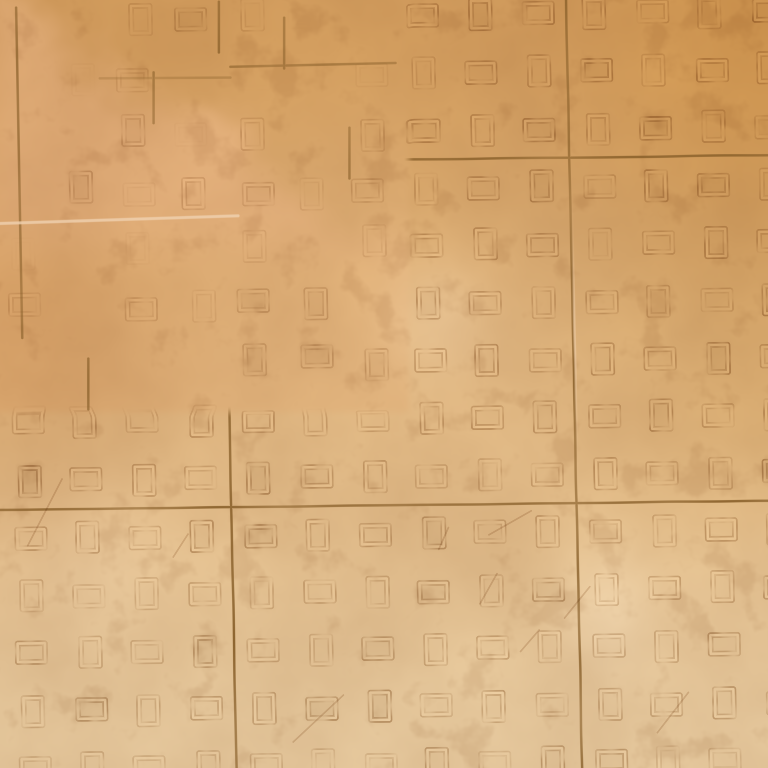
A three.js fragment shader for this texture:

```glsl
// Worn tan floor tiles embossed with alternating small double frames, with thin seams and scuffs.
#define TILE 0.45
#define CELLS 6.0
#define ORIGIN vec2(0.308, 0.336)
#define SKEW vec2(0.021, -0.012)
#define FRAME_HALF vec2(0.0205, 0.0148)
#define FRAME_GAP 0.0055
#define LINE_WIDTH 0.0011
#define SEAM_WIDTH 0.0016
#define EMBOSS 0.17
#define GRIME 0.15
#define SCRATCHES 9

varying vec2 vUv;

float hash(vec2 p) {
  vec3 q = fract(p.xyx * 0.1031);
  q += dot(q, q.yzx + 33.33);
  return fract((q.x + q.y) * q.z);
}

float gradNoise(vec2 p) {
  vec2 i = floor(p), f = p - i;
  vec2 u = f * f * f * (f * (f * 6.0 - 15.0) + 10.0);
  vec4 v;
  for (int k = 0; k < 4; k++) {
    vec2 corner = vec2(mod(float(k), 2.0), floor(float(k) * 0.5));
    float angle = 6.2832 * hash(i + corner + 57.0);
    float g = dot(vec2(cos(angle), sin(angle)), f - corner);
    if (k == 0) v.x = g; else if (k == 1) v.y = g; else if (k == 2) v.z = g; else v.w = g;
  }
  return mix(mix(v.x, v.y, u.x), mix(v.z, v.w, u.x), u.y);
}

float fbm(vec2 p) {
  float sum = 0.0, amp = 0.65;
  for (int i = 0; i < 4; i++) {
    sum += amp * gradNoise(p);
    p = p * 2.03 + 11.7;
    amp *= 0.5;
  }
  return sum;
}

float stroke(float d, float width) {
  return 1.0 - smoothstep(width * 0.4, width * 1.6, abs(d));
}

float segment(vec2 p, vec2 a, vec2 b) {
  vec2 ab = b - a;
  return length(p - a - ab * clamp(dot(p - a, ab) / dot(ab, ab), 0.0, 1.0));
}

float roundBox(vec2 p, vec2 halfSize, float r) {
  vec2 q = abs(p) - halfSize + r;
  return length(max(q, 0.0)) + min(max(q.x, q.y), 0.0) - r;
}

float glow(vec2 p, vec2 center, vec2 radius) {
  vec2 q = (p - center) / radius;
  return exp(-dot(q, q));
}

void main() {
  vec2 uv = vUv;
  vec2 p = uv + SKEW * uv.yx;
  float cloud = fbm(uv * 5.0 + 3.0);
  float fine = fbm(uv * 17.0 + 8.0);

  // Replaced corner, where the lattice has been rubbed away
  float worn = (1.0 - smoothstep(0.525, 0.54, uv.x)) * smoothstep(0.455, 0.472, uv.y);

  // Uneven warm light
  vec3 color = mix(vec3(0.885, 0.765, 0.595), vec3(0.87, 0.71, 0.505), smoothstep(0.0, 0.5, uv.y));
  color = mix(color, vec3(0.815, 0.605, 0.36), smoothstep(0.4, 1.0, uv.y + 0.06 * cloud));
  color -= vec3(0.025, 0.04, 0.06) * smoothstep(0.65, 1.0, uv.x) * smoothstep(0.2, 0.5, uv.y);
  color = mix(color, vec3(0.87, 0.675, 0.46), 0.55 * worn * smoothstep(0.95, 0.6, uv.y));
  color -= vec3(0.03, 0.055, 0.065) * glow(uv, vec2(0.0, 0.56), vec2(0.22, 0.25));
  float rosy = smoothstep(0.02, 0.12, min(uv.x + 0.09, 1.1 - uv.y - 0.75 * uv.x + 0.15 * cloud));
  color = mix(color, vec3(0.885, 0.68, 0.485), 0.7 * rosy * worn * smoothstep(0.62, 0.75, uv.y));
  color += vec3(0.045, 0.065, 0.085) * (glow(uv, vec2(0.57, 0.59), vec2(0.07, 0.08))
    + glow(uv, vec2(0.79, 0.2), vec2(0.06, 0.08)) + 0.6 * glow(uv, vec2(0.12, 0.27), vec2(0.1)));

  // Broad grime and small smudges
  float smudge = smoothstep(0.08, 0.4, fine + 0.3 * cloud);
  color *= 1.0 + GRIME * vec3(0.7, 1.0, 1.3) * (0.65 * cloud + 0.15 * fine - 0.55 * smudge);

  // Double frames, turned a quarter in every other cell
  vec2 grid = (p - ORIGIN) * CELLS / TILE;
  vec2 id = floor(grid);
  float chance = hash(id + 40.0);
  vec2 local = (fract(grid) - 0.5) * TILE / CELLS;
  local += (vec2(hash(id + 71.0), hash(id + 93.0)) - 0.5) * mix(0.003, 0.016, worn);
  if (mod(id.x + id.y, 2.0) < 0.5) local = local.yx;
  float d = roundBox(local, FRAME_HALF, 0.003);
  float relief = stroke(d, LINE_WIDTH) + 0.75 * stroke(d + FRAME_GAP, LINE_WIDTH);
  float ridge = stroke(d + FRAME_GAP * 0.5, LINE_WIDTH * 1.3);
  float strength = mix(0.65 + 0.6 * chance, 0.75 * smoothstep(0.3, 0.8, chance), worn);
  strength *= clamp(0.8 + 1.6 * gradNoise(uv * 55.0), 0.2, 1.3);
  color *= 1.0 - EMBOSS * strength * vec3(0.65, 0.9, 1.2) * relief;
  color += 0.022 * strength * ridge;
  float stain = (1.0 - smoothstep(-0.008, 0.007, d)) * smoothstep(0.65, 1.0, chance);
  color *= 1.0 - 0.07 * stain * vec3(0.8, 1.0, 1.3) * (0.6 + fine);

  // Tile seams, with paler worn stretches
  vec2 toSeam = (fract((p - ORIGIN) / TILE + 0.5) - 0.5) * TILE;
  float wobble = 0.0008 * gradNoise(uv * 12.0);
  float seam = max(stroke(toSeam.x + wobble, SEAM_WIDTH), stroke(toSeam.y + wobble, SEAM_WIDTH)) * (1.0 - worn);
  seam = max(seam, stroke(segment(uv, vec2(0.029, 0.56), vec2(0.021, 0.99)), SEAM_WIDTH));
  seam = max(seam, 0.7 * stroke(segment(uv, vec2(0.3, 0.913), vec2(0.515, 0.918)), SEAM_WIDTH));
  seam = max(seam, 0.4 * stroke(segment(uv, vec2(0.13, 0.898), vec2(0.3, 0.899)), SEAM_WIDTH));
  // Short stray cuts in the worn corner
  for (int i = 0; i < 5; i++) {
    float t = float(i);
    vec2 mid = vec2(0.115 + 0.085 * t, 0.5 + 0.47 * sqrt(sin(0.68 * t)));
    seam = max(seam, 0.8 * stroke(segment(uv, mid - vec2(0.0, 0.033), mid + vec2(0.0, 0.033)), SEAM_WIDTH));
  }
  color = mix(color, vec3(0.53, 0.37, 0.16), seam * (0.72 + 0.4 * gradNoise(uv * 9.0)));
  float pale = stroke(segment(uv, vec2(0.0, 0.709), vec2(0.31, 0.719)), SEAM_WIDTH * 1.2);
  pale += 0.65 * stroke(toSeam.x + wobble - 0.002, SEAM_WIDTH) * glow(uv, vec2(0.745, 0.56), vec2(0.05, 0.1));
  color = mix(color, vec3(0.94, 0.82, 0.69), 0.8 * clamp(pale, 0.0, 1.0));

  // Fine diagonal scratches on the lower tiles
  for (int i = 0; i < SCRATCHES; i++) {
    vec2 seed = vec2(float(i) + 3.0, 19.0);
    vec2 a = vec2(hash(seed), 0.31 * hash(seed + 7.0));
    float angle = 0.4 + 1.0 * hash(seed + 13.0);
    vec2 b = a + vec2(cos(angle), sin(angle)) * mix(0.03, 0.11, hash(seed + 23.0));
    color *= 1.0 - 0.14 * vec3(0.7, 1.0, 1.3) * stroke(segment(uv, a, b), LINE_WIDTH);
  }
  gl_FragColor = vec4(clamp(color, 0.0, 1.0), 1.0);
}
```
